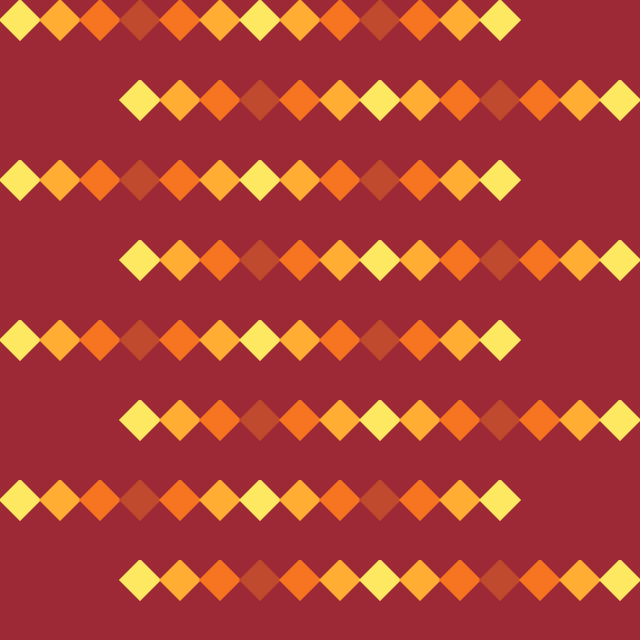
A WebGL 1 fragment shader for this pattern:

```glsl
precision highp float;
uniform vec2 u_resolution;

#define CELLS 16.0        // diamond widths across the canvas
#define ROW_PITCH 2.0     // cells from one chain to the next
#define CHAIN_LENGTH 13.0 // diamonds in a chain
#define ROW_SHIFT 3.0     // cells that odd rows move right
#define ROUNDING 0.02     // corner radius, in cells
#define GROUND vec3(0.62, 0.16, 0.21)
#define YELLOW vec3(1.00, 0.91, 0.38)
#define AMBER vec3(1.00, 0.68, 0.20)
#define ORANGE vec3(0.97, 0.46, 0.13)
#define BROWN vec3(0.75, 0.29, 0.18)

// Signed distance to a diamond of half-diagonal 0.5 with rounded corners.
float diamondDistance(vec2 p) {
  vec2 q = abs(p);
  float along = clamp(0.5 + q.x - q.y, 0.0, 1.0) * 0.5;
  float side = sign(q.x + q.y - 0.5);
  return length(q - vec2(along, 0.5 - along)) * side - ROUNDING;
}

// Colours run yellow to brown and back every six diamonds.
vec3 chainColour(float index) {
  float stepFromYellow = 3.0 - abs(mod(index, 6.0) - 3.0);
  if (stepFromYellow < 0.5) return YELLOW;
  if (stepFromYellow < 1.5) return AMBER;
  if (stepFromYellow < 2.5) return ORANGE;
  return BROWN;
}

void main() {
  vec2 p = gl_FragCoord.xy / u_resolution * CELLS;
  float pixel = CELLS / min(u_resolution.x, u_resolution.y);

  // Rows are counted from the top edge.
  float depth = CELLS - p.y;
  float row = floor(depth / ROW_PITCH);
  float y = depth - row * ROW_PITCH - 0.5;
  float x = p.x - ROW_SHIFT * mod(row, 2.0);

  // Neighbours are included because rounded tips overlap slightly.
  vec3 colour = GROUND;
  for (int k = -1; k <= 1; k++) {
    float index = floor(x) + float(k);
    if (index >= 0.0 && index < CHAIN_LENGTH) {
      float d = diamondDistance(vec2(x - index - 0.5, y));
      float cover = clamp(0.5 - d / pixel, 0.0, 1.0);
      colour = mix(colour, chainColour(index), cover);
    }
  }
  gl_FragColor = vec4(colour, 1.0);
}
```
